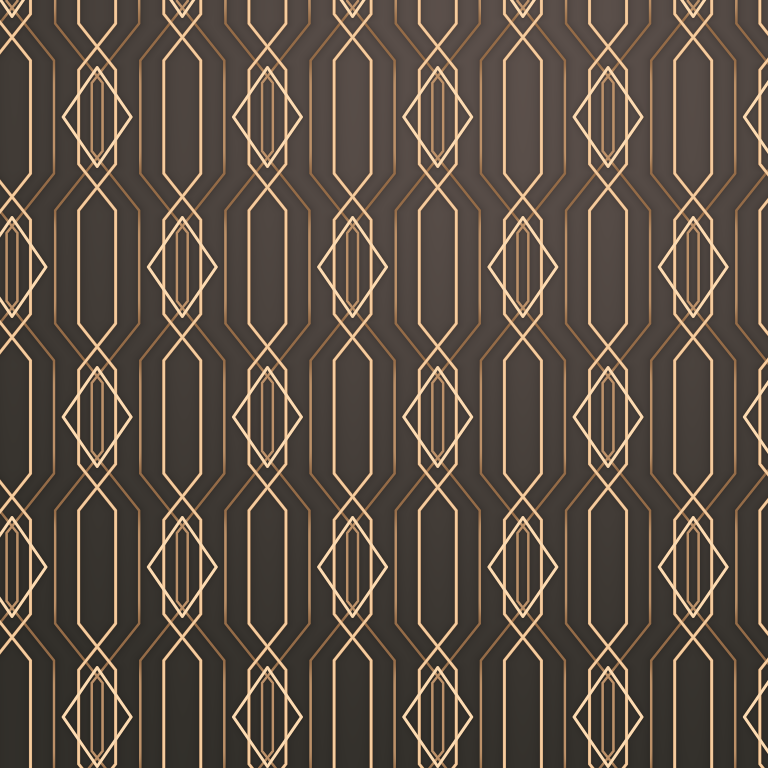
This pattern is drawn by a WebGL 1 fragment shader. Its source:

```glsl
precision highp float;
// Art deco wallpaper: braided gold lines with diamonds in half-drop columns on warm charcoal.

uniform vec2 u_resolution;

// Lengths are in design units, with SPAN units across the canvas.
const float SPAN = 768.0;
const float PITCH = 85.15;                  // distance between columns
const float PERIOD = 300.0;                 // vertical repeat within a column
const vec2 ORIGIN = vec2(12.0, 201.0);      // centre of one diamond in column 0

const vec2 DIAMOND = vec2(34.0, 49.5);      // half width, half height
// Braids: x offset at the diamond, y of its bend, x offset between diamonds, y of its bend
const vec4 MAIN_BRAID = vec4(18.5, 47.0, 18.5, 93.5);
const vec4 THIN_BRAID = vec4(5.4, 34.0, 42.0, 93.5);

const float MAIN_HALF_WIDTH = 1.6;
const float THIN_HALF_WIDTH = 1.25;
const float DIAMOND_HALF_WIDTH = 1.5;
const float SHADOW_REACH = 4.0;
const float SHADOW_STRENGTH = 0.22;

const vec3 PALE_GOLD = vec3(0.99, 0.86, 0.70);
const vec3 GOLD = vec3(0.96, 0.80, 0.62);
const vec3 GOLD_EDGE = vec3(0.72, 0.53, 0.37);
const vec3 BRONZE = vec3(0.74, 0.57, 0.41);
const vec3 DARK_BRONZE = vec3(0.58, 0.42, 0.28);
const vec3 GROUND_DARK = vec3(0.195, 0.185, 0.165);
const vec3 GROUND_LIGHT = vec3(0.36, 0.315, 0.295);
const vec2 LIGHT_CENTRE = vec2(0.66, 0.95);
const float LIGHT_RADIUS = 1.12;

float segmentDistance(vec2 p, vec2 a, vec2 b) {
  vec2 ab = b - a;
  float t = clamp(dot(p - a, ab) / dot(ab, ab), 0.0, 1.0);
  return length(p - a - ab * t);
}

// Two mirrored lines that swap sides; p is folded into the positive quadrant.
float braidDistance(vec2 p, vec4 braid) {
  vec2 inner = braid.xy;
  vec2 outer = braid.zw;
  vec2 mirror = vec2(-1.0, 1.0);
  float d = segmentDistance(p, vec2(inner.x, 0.0), inner);
  d = min(d, segmentDistance(p, inner, outer * mirror));
  d = min(d, segmentDistance(p, inner * mirror, outer));
  return min(d, segmentDistance(p, outer, vec2(outer.x, 0.5 * PERIOD)));
}

float diamondDistance(vec2 p) {
  return segmentDistance(p, vec2(DIAMOND.x, 0.0), vec2(0.0, DIAMOND.y));
}

float coverage(float d, float halfWidth, float pixel) {
  return 1.0 - smoothstep(halfWidth - 0.6 * pixel, halfWidth + 0.6 * pixel, d);
}

// Position relative to the nearest diamond of a column, folded by its symmetry.
vec2 foldToColumn(vec2 p, float column) {
  vec2 q = p - ORIGIN;
  q.x -= column * PITCH;
  q.y -= 0.5 * PERIOD * mod(column, 2.0);
  q.y -= PERIOD * floor(q.y / PERIOD + 0.5);
  return abs(q);
}

vec3 groundColour(vec2 uv) {
  float glow = 1.0 - smoothstep(0.0, LIGHT_RADIUS, length(uv - LIGHT_CENTRE));
  return mix(GROUND_DARK, GROUND_LIGHT, glow);
}

void main() {
  float canvas = min(u_resolution.x, u_resolution.y);
  vec2 uv = gl_FragCoord.xy / canvas;
  vec2 p = uv * SPAN;
  float pixel = SPAN / canvas;

  // Nearest line of each kind among the neighbouring columns
  float nearest = floor((p.x - ORIGIN.x) / PITCH + 0.5);
  float thin = SPAN;
  float strong = SPAN;
  float diamond = SPAN;
  for (int i = -1; i <= 1; i++) {
    vec2 q = foldToColumn(p, nearest + float(i));
    thin = min(thin, braidDistance(q, THIN_BRAID));
    strong = min(strong, braidDistance(q, MAIN_BRAID));
    diamond = min(diamond, diamondDistance(q));
  }

  // Ground with a soft shadow beside the lines
  float shadow = exp(-min(thin, min(strong, diamond)) / SHADOW_REACH);
  vec3 colour = groundColour(uv) * (1.0 - SHADOW_STRENGTH * shadow);

  // Metal lines, back to front; the thin braid dulls along its slanted parts
  float y = foldToColumn(p, nearest).y;
  float dull = smoothstep(40.0, 55.0, y) * (1.0 - smoothstep(90.0, 120.0, y));
  vec3 bronze = mix(BRONZE, DARK_BRONZE, dull);
  vec3 gold = mix(GOLD, GOLD_EDGE, smoothstep(0.6, 2.0, strong));
  vec3 pale = mix(PALE_GOLD, GOLD, smoothstep(0.6, 1.8, diamond));
  colour = mix(colour, bronze, coverage(thin, THIN_HALF_WIDTH, pixel));
  colour = mix(colour, gold, coverage(strong, MAIN_HALF_WIDTH, pixel));
  colour = mix(colour, pale, coverage(diamond, DIAMOND_HALF_WIDTH, pixel));

  gl_FragColor = vec4(colour, 1.0);
}
```
